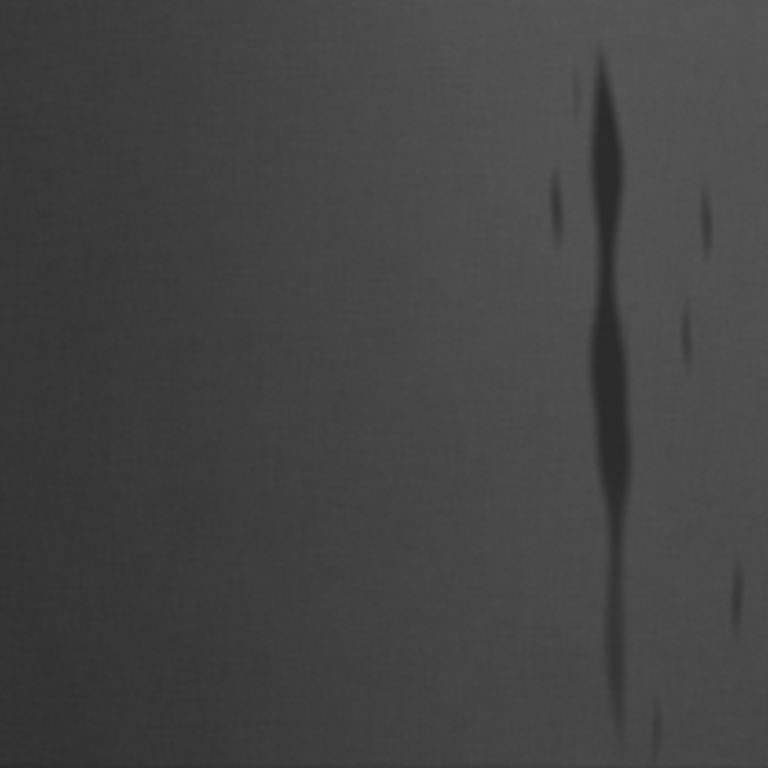
Reproduce this texture procedurally as a three.js fragment shader.

```glsl
// Dark grey brushed sheet with a soft vertical stain and small smudges beside it.
varying vec2 vUv;

float hash(vec2 p) {
  p = fract(p * vec2(0.1031, 0.1137));
  p += dot(p, p.yx + 33.33);
  return fract((p.x + p.y) * p.x * 37.0);
}

float valueNoise(vec2 p) {
  vec2 cell = floor(p);
  vec2 f = smoothstep(0.0, 1.0, fract(p));
  float low = mix(hash(cell), hash(cell + vec2(1.0, 0.0)), f.x);
  float high = mix(hash(cell + vec2(0.0, 1.0)), hash(cell + 1.0), f.x);
  return mix(low, high, f.y);
}

float bump(float x, float center, float width) {
  float d = (x - center) / width;
  return exp(-d * d);
}

// Broad light falling from the upper right
float sheetTone(vec2 p) {
  float tone = 0.195 + 0.084 * smoothstep(-0.08, 0.85, p.x);
  tone += p.y * (0.03 + 0.024 * p.x);
  return tone + 0.01 * bump(p.x, 0.6, 0.25) * p.y * p.y;
}

// Faint crossed threads with fine grain and a little cloudiness
float weave(vec2 p) {
  float across = valueNoise(p * vec2(32.0, 170.0)) - 0.5;
  float upright = valueNoise(p * vec2(170.0, 32.0) + 40.0) - 0.5;
  float fine = valueNoise(p * 210.0 + 90.0) - 0.5;
  float cloud = valueNoise(p * vec2(12.0, 9.0) + 17.0) - 0.5;
  return 0.009 * across + 0.007 * upright + 0.01 * fine + 0.006 * cloud;
}

// Long stain: two swellings joined by a thin thread that tapers at both ends
float stain(vec2 p) {
  float center = 0.808 - 0.026 * p.y + 0.003 * sin(p.y * 15.0 + 2.4);
  float halfWidth = 0.008 + 0.012 * bump(p.y, 0.78, 0.08);
  halfWidth += 0.015 * bump(p.y, 0.52, 0.08) + 0.011 * bump(p.y, 0.4, 0.06);
  halfWidth += 0.004 * bump(p.y, 0.16, 0.07);
  float ends = smoothstep(0.01, 0.12, p.y) * (1.0 - smoothstep(0.86, 0.95, p.y));
  halfWidth *= mix(0.6, 1.0, ends);
  float body = 1.0 - smoothstep(-0.01, 0.01, abs(p.x - center) - halfWidth);
  return body * sqrt(ends) * mix(0.65, 1.0, smoothstep(0.2, 0.42, p.y));
}

// Short upright smudges with blurred rims, scattered around the stain
float smudges(vec2 p) {
  float mark = 0.0;
  for (int i = 0; i < 8; i++) {
    float k = float(i);
    vec2 center = vec2(0.725 + 0.275 * fract(k * 0.618), fract(0.73 + k * 0.83));
    float strength = mix(0.2, 0.65, fract(0.95 + k * 0.63));
    vec2 size = vec2(0.013, 0.075) * mix(0.5, 1.0, strength);
    vec2 d = p - center;
    d.x += 0.0015 * sin(d.y * 50.0 + k);
    mark = max(mark, strength * (1.0 - smoothstep(0.1, 1.2, length(d / size))));
  }
  return mark;
}

void main() {
  float grain = weave(vUv);
  float dark = max(stain(vUv), smudges(vUv));
  float stainGrey = 0.172 + 0.4 * grain;
  float grey = mix(sheetTone(vUv) + grain, stainGrey, dark);
  // Slight shade along the bottom edge
  grey *= mix(0.92, 1.0, smoothstep(0.0, 0.008, vUv.y));
  gl_FragColor = vec4(vec3(grey), 1.0);
}
```
